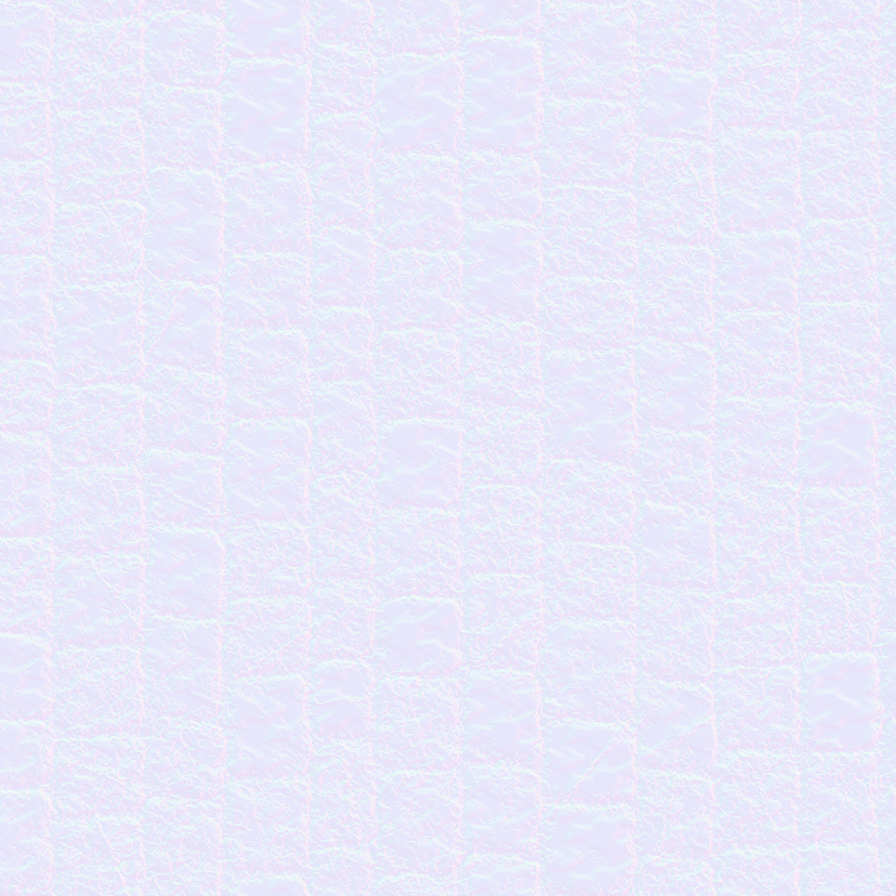
A WebGL 2 fragment shader for this texture map:

```glsl
#version 300 es
precision highp float;

uniform vec2 u_resolution;
out vec4 fragColor;

const float TAU = 6.283185;
const float COLUMNS = 11.0;
const float ROWS = 10.0;
const float CORNER = 0.018;
const vec3 FLAT_COLOR = vec3(0.903, 0.903, 0.99);

struct Stone {
    vec2 local;  // position from the stone centre, about -0.5 to 0.5
    float gap;   // rounded distance to the nearest joint, up to CORNER
    vec2 id;
};

float hash(vec2 p) {
    vec3 q = fract(p.xyx * 0.1031);
    q += dot(q, q.yzx + 33.33);
    return fract((q.x + q.y) * q.z);
}

// Layered sines that tile for whole frequencies
vec2 sway(vec2 p, float freq) {
    vec2 a = TAU * freq * p;
    return 0.65 * sin(a.yx + 1.7 * sin(2.0 * a))
         + 0.35 * sin(3.0 * a.yx + 1.3 * sin(4.0 * a + 1.0));
}

// Tiling cellular noise: distance to the nearest scattered point
float cellular(vec2 p, float freq) {
    vec2 cell = floor(p * freq), f = fract(p * freq);
    float nearest = 4.0;
    for (int y = -1; y <= 1; y++) {
        for (int x = -1; x <= 1; x++) {
            vec2 o = vec2(x, y);
            vec2 id = mod(cell + o, freq);
            vec2 d = o + vec2(hash(id), hash(id + 217.0)) - f;
            nearest = min(nearest, dot(d, d));
        }
    }
    return sqrt(nearest);
}

float jointAt(float k, float lane, float count, float spread) {
    return k + spread * (hash(vec2(mod(k, count), lane)) - 0.5);
}

// Index of the uneven interval around x, then the distances to its two ends
vec3 interval(float x, float lane, float count, float spread) {
    float k = floor(x);
    if (x < jointAt(k, lane, count, spread)) k -= 1.0;
    else if (x >= jointAt(k + 1.0, lane, count, spread)) k += 1.0;
    return vec3(mod(k, count), x - jointAt(k, lane, count, spread),
                jointAt(k + 1.0, lane, count, spread) - x);
}

Stone findStone(vec2 p) {
    vec3 col = interval(p.x * COLUMNS - 0.75, 91.0, COLUMNS, 0.3);
    float lane = col.x + 7.0;
    float slant = 0.16 * (hash(vec2(lane, 41.0)) - 0.5) * (col.y - 0.5);
    float shift = hash(vec2(lane, 63.0));
    vec3 row = interval(p.y * ROWS + shift + slant, lane, ROWS, 0.36);
    vec2 sides = vec2(min(col.y, col.z) / COLUMNS, min(row.y, row.z) / ROWS);
    float gap = CORNER - length(max(CORNER - sides, 0.0));
    return Stone(0.5 * vec2(col.y - col.z, row.y - row.z), gap, vec2(col.x, row.x));
}

// Slanted scratch across a share of the stones
float scratch(Stone s, float wobble) {
    float angle = TAU * hash(s.id + 31.0);
    float offset = 0.5 * (hash(s.id + 57.0) - 0.5);
    float d = abs(dot(s.local, vec2(cos(angle), sin(angle))) - offset + 0.025 * wobble);
    float present = step(0.75, hash(s.id + 83.0));
    return present * (1.0 - smoothstep(0.005, 0.04, d));
}

// Flaked surface: the higher the roughness, the larger the chips
float chips(vec2 p, float freq, float roughness) {
    float size = mix(-0.15, 0.47, roughness);
    return smoothstep(size - 0.14, size + 0.14, cellular(p, freq));
}

float heightAt(vec2 p) {
    Stone s = findStone(p + 0.003 * sway(p, 5.0) + 0.0012 * sway(p, 23.0));
    vec2 ragged = sway(p, 31.0);
    vec2 patches = sway(p, 9.0);
    float gap = s.gap + 0.0011 * ragged.x;

    // Smooth and worn stones, with a ragged band of rough mortar
    float wear = mix(0.05, 0.82, sqrt(hash(s.id + 11.0))) + 0.22 * patches.x;
    float band = smoothstep(0.002, 0.014, gap + 0.003 * sway(p, 14.0).y);
    float roughness = mix(1.0, clamp(wear, 0.0, 1.0), band);

    vec2 bent = p + 0.0028 * sway(p, 17.0) + 0.001 * ragged;
    float h = 0.75 * chips(bent, 76.0, roughness);
    h += 0.55 * chips(bent + 0.37, 137.0, roughness * 0.95);

    // Broken joint edge and faint wide bevel
    float edge = mix(0.5, 1.6, smoothstep(-0.5, 0.5, patches.y));
    h += edge * smoothstep(0.0016, 0.0055, gap);
    h += 0.22 * smoothstep(0.0, CORNER, gap);
    return h + 0.8 * scratch(s, ragged.y);
}

void main() {
    vec2 p = gl_FragCoord.xy / u_resolution;

    // Slope of the relief
    vec2 e = vec2(0.0018, 0.0);
    float h = heightAt(p);
    vec2 slope = vec2(h - heightAt(p + e.xy), h - heightAt(p + e.yx));
    slope /= 0.4 + length(slope);

    // Slope tints red and green, steep parts pale
    float steep = length(slope);
    vec3 color = FLAT_COLOR + vec3(0.067 * slope, 0.0);
    color += steep * vec3(0.03, 0.03, -0.025);
    fragColor = vec4(color, 1.0);
}
```
